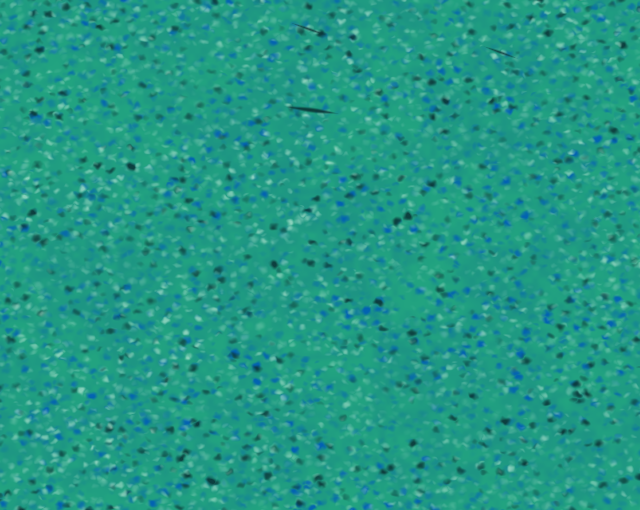
A WebGL 2 fragment shader for this texture:

```glsl
#version 300 es
precision highp float;
// Speckled green sheet: soft blue, dark and pale flecks over a mottled ground.
// Each fleck kind is a jittered cell grid of blurred ellipses bent by noise, with
// fainter flecks beneath; a few thin dark slivers lie across the upper part.

#define GROUND      vec3(0.132, 0.640, 0.502)
#define GROUND_DEEP vec3(0.112, 0.580, 0.515)
#define BLUE        vec3(0.000, 0.370, 0.710)
#define DARK        vec3(0.040, 0.200, 0.210)
#define PALE        vec3(0.600, 0.850, 0.770)
#define BLUE_CELL   0.0240
#define DARK_CELL   0.0270
#define PALE_CELL   0.0205
#define FLECK_SIZE  0.0108
#define WOBBLE      0.0050
#define SLIVERS     3
#define SLIVER_HALF vec2(0.060, 0.0070)

uniform vec2 u_resolution;
out vec4 fragColor;

// Integer hash: three random values in 0..1 per cell and seed
vec3 hash3(vec2 cell, int seed) {
    uvec3 v = uvec3(ivec3(ivec2(cell) + 4096, seed));
    v = v * 1664525u + 1013904223u;
    v.x += v.y * v.z; v.y += v.z * v.x; v.z += v.x * v.y;
    v ^= v >> 16u;
    v.x += v.y * v.z; v.y += v.z * v.x; v.z += v.x * v.y;
    return vec3(v >> 8u) / 16777216.0;
}

// Smooth value noise, three independent channels
vec3 noise3(vec2 p, int seed) {
    vec2 i = floor(p);
    vec2 f = fract(p);
    f = f * f * (3.0 - 2.0 * f);
    vec3 low  = mix(hash3(i, seed), hash3(i + vec2(1, 0), seed), f.x);
    vec3 high = mix(hash3(i + vec2(0, 1), seed), hash3(i + vec2(1, 1), seed), f.x);
    return mix(low, high, f.y);
}

// Opacity of the strongest fleck at p; most flecks are small and faint
float flecks(vec2 p, float cellSize, float density, float size, int seed) {
    vec2 home = floor(p / cellSize);
    float cover = 0.0;
    for (int y = -1; y <= 1; y++) {
        for (int x = -1; x <= 1; x++) {
            vec2 cell = home + vec2(x, y);
            vec3 place = hash3(cell, seed);
            vec3 form = hash3(cell, seed + 1);
            if (place.z > density) continue;
            vec2 q = p - (cell + place.xy) * cellSize;
            float angle = (form.x - 0.5) * 1.1;
            float c = cos(angle), s = sin(angle);
            q = mat2(c, -s, s, c) * q;
            float radius = size * mix(0.65, 1.1, form.y);
            float d = length(q / vec2(1.0, mix(0.55, 0.85, form.z))) / radius;
            float strength = mix(0.25, 1.0, form.y * form.y * mix(0.6, 1.0, form.z));
            cover = max(cover, strength * (1.0 - smoothstep(0.1, 1.15, d)));
        }
    }
    return cover;
}

// Thin tapered strokes, near level and falling to the right
float slivers(vec2 p, float aspect) {
    float cover = 0.0;
    for (int i = 0; i < SLIVERS; i++) {
        vec3 h = hash3(vec2(i, 7), 91);
        float row = (float(i) + h.y) / float(SLIVERS);
        vec2 q = p - vec2(aspect * mix(0.48, 0.84, h.x), mix(0.74, 0.98, row));
        float angle = -mix(0.10, 0.36, h.z);
        float c = cos(angle), s = sin(angle);
        q = mat2(c, -s, s, c) * q;
        vec2 halfSize = SLIVER_HALF * mix(0.65, 1.0, 1.0 - h.z);
        float along = q.x / halfSize.x;
        float width = halfSize.y * (1.0 - along * along);
        cover = max(cover, smoothstep(0.0, 0.006, width - abs(q.y)));
    }
    return cover;
}

void main() {
    vec2 p = gl_FragCoord.xy / u_resolution.y;
    float aspect = u_resolution.x / u_resolution.y;

    // Ground: cloudiness at three scales
    float cloud = noise3(p * 7.0, 11).x;
    float mottle = noise3(p * 28.0, 15).x;
    float grain = noise3(p * 80.0, 12).x;
    float depth = 0.30 * cloud + 0.35 * mottle + 0.35 * grain;
    vec3 color = mix(GROUND, GROUND_DEEP, smoothstep(0.2, 0.85, depth));

    // Each kind gathers and thins out in its own broad patches
    vec2 bent = p + WOBBLE * (noise3(p * 130.0, 13).xy - 0.5);
    vec3 gather = mix(vec3(0.55), vec3(1.4), noise3(p * 10.0, 14));

    // Faint flecks beneath
    float faintBlue = flecks(bent, 0.0230, 0.60, FLECK_SIZE * 1.1, 51);
    float faintPale = flecks(bent, 0.0190, 0.60, FLECK_SIZE * 0.95, 61);
    color = mix(color, BLUE, 0.40 * faintBlue * gather.x);
    color = mix(color, PALE, 0.42 * faintPale * gather.z);

    // Distinct flecks
    float blue = flecks(bent, BLUE_CELL, 0.60, FLECK_SIZE, 21);
    float dark = flecks(bent, DARK_CELL, 0.48, FLECK_SIZE, 31);
    float pale = flecks(bent, PALE_CELL, 0.52, FLECK_SIZE * 0.8, 41);
    color = mix(color, BLUE, clamp(blue * gather.x, 0.0, 0.92));
    color = mix(color, DARK, clamp(dark * gather.y, 0.0, 0.88));
    color = mix(color, PALE, clamp(0.8 * pale * gather.z, 0.0, 0.85));

    // Slivers
    color = mix(color, DARK, 0.9 * slivers(p, aspect));
    fragColor = vec4(color, 1.0);
}
```
